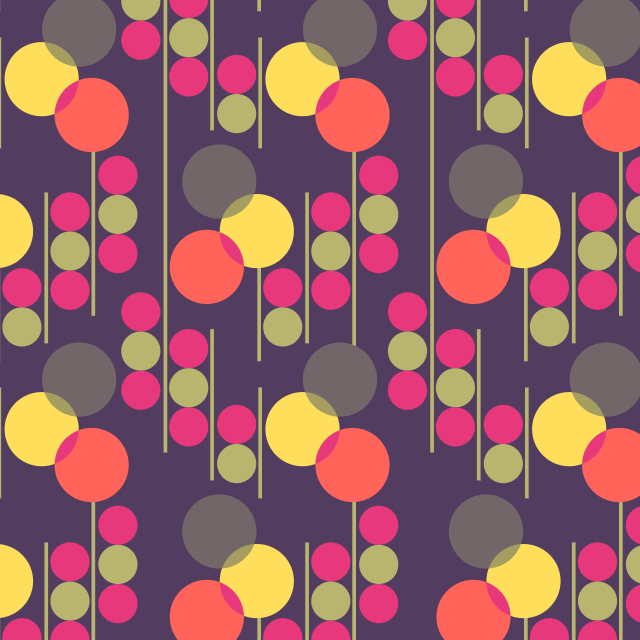
Give the GLSL for this pattern, as a WebGL 2 fragment shader.

```glsl
#version 300 es
precision highp float;

#define UNITS 768.0
#define TILE vec2(633.0, 420.0)
#define LEFT_STEP 313.0
#define RIGHT_STEP 320.0
#define BIG_RADIUS 44.5
#define BEAD_RADIUS 23.5
#define BEAD_STEP 47.0
#define STEM_WIDTH 4.4

uniform vec2 u_resolution;
out vec4 fragColor;

const vec3 PLUM = vec3(0.32, 0.24, 0.38);
const vec3 PINK = vec3(0.90, 0.22, 0.48);
const vec3 TAUPE = vec3(0.45, 0.40, 0.41);
const vec3 OLIVE = vec3(0.72, 0.71, 0.43);
const vec3 YELLOW = vec3(1.00, 0.87, 0.36);
const vec3 CORAL = vec3(1.00, 0.39, 0.35);
const vec3 DARK_OLIVE = vec3(0.65, 0.62, 0.38);

float pixelSize;

// Shortest offset between two points on a repeating tile
vec2 wrapDelta(vec2 p, vec2 center, vec2 period) {
    return mod(p - center + 0.5 * period, period) - 0.5 * period;
}

float coverage(float dist) {
    return clamp(0.5 - dist / pixelSize, 0.0, 1.0);
}

float disc(vec2 p, vec2 center, float radius) {
    return coverage(length(wrapDelta(p, center, TILE)) - radius);
}

// Vertical bar from top to bottom, repeated every period
float stem(vec2 p, float x, float top, float bottom, vec2 period) {
    vec2 halfSize = 0.5 * vec2(STEM_WIDTH, bottom - top);
    vec2 d = abs(wrapDelta(p, vec2(x, 0.5 * (top + bottom)), period)) - halfSize;
    return coverage(max(d.x, d.y));
}

// Column of beads, olive in second place
void beads(inout vec3 color, vec2 p, vec2 first, int count) {
    for (int k = 0; k < count; k++) {
        vec2 center = first + vec2(0.0, BEAD_STEP * float(k));
        color = mix(color, k == 1 ? OLIVE : PINK, disc(p, center, BEAD_RADIUS));
    }
}

// Three large overlapping discs, mirrored by side
void cluster(inout vec3 color, vec2 p, vec2 center, float side) {
    float taupe = disc(p, center + vec2(45.0 * side, -59.5), BIG_RADIUS);
    float yellow = disc(p, center, BIG_RADIUS);
    float coral = disc(p, center + vec2(60.0 * side, 43.0), BIG_RADIUS);
    color = mix(color, TAUPE, taupe);
    color = mix(color, mix(YELLOW, DARK_OLIVE, taupe), yellow);
    color = mix(color, mix(CORAL, PINK, yellow), coral);
}

void main() {
    pixelSize = UNITS / u_resolution.y;
    vec2 p = gl_FragCoord.xy * pixelSize;
    p.y = UNITS - p.y;
    vec3 color = PLUM;

    // Stems lie beneath all discs
    float stems = 0.0;
    for (int i = 0; i < 2; i++) {
        float copy = float(i);
        vec2 a = p - vec2(LEFT_STEP * copy, 0.0);
        vec2 b = p - vec2(RIGHT_STEP * copy, 0.0);
        stems = max(stems, stem(a, -0.8, 45.0, 178.0, TILE));
        stems = max(stems, stem(a, 55.5, 231.0, 412.0, TILE));
        stems = max(stems, stem(a, 112.0, 160.0, mix(379.0, 425.0, copy), TILE));
        stems = max(stems, stem(b, 198.5, -10.0, 543.0, TILE * vec2(1.0, 2.0)));
        stems = max(stems, stem(b, 254.5, 395.0, 576.5, TILE));
        stems = max(stems, stem(b, 311.0, 300.0, 433.5, TILE));
    }
    color = mix(color, OLIVE, stems);

    // Bead columns and large discs
    for (int i = 0; i < 2; i++) {
        vec2 a = p - vec2(LEFT_STEP * float(i), 0.0);
        vec2 b = p - vec2(RIGHT_STEP * float(i), 0.0);
        beads(color, a, vec2(26.3, 345.3), 2);
        beads(color, a, vec2(84.0, 254.3), 3);
        beads(color, a, vec2(141.5, 210.3), 3);
        beads(color, b, vec2(169.0, 374.3), 3);
        beads(color, b, vec2(226.5, 418.3), 3);
        beads(color, b, vec2(284.0, 509.3), 2);
        cluster(color, a, vec2(50.0, 95.0), 1.0);
        cluster(color, b, vec2(308.2, 277.3), -1.0);
    }
    fragColor = vec4(color, 1.0);
}
```
